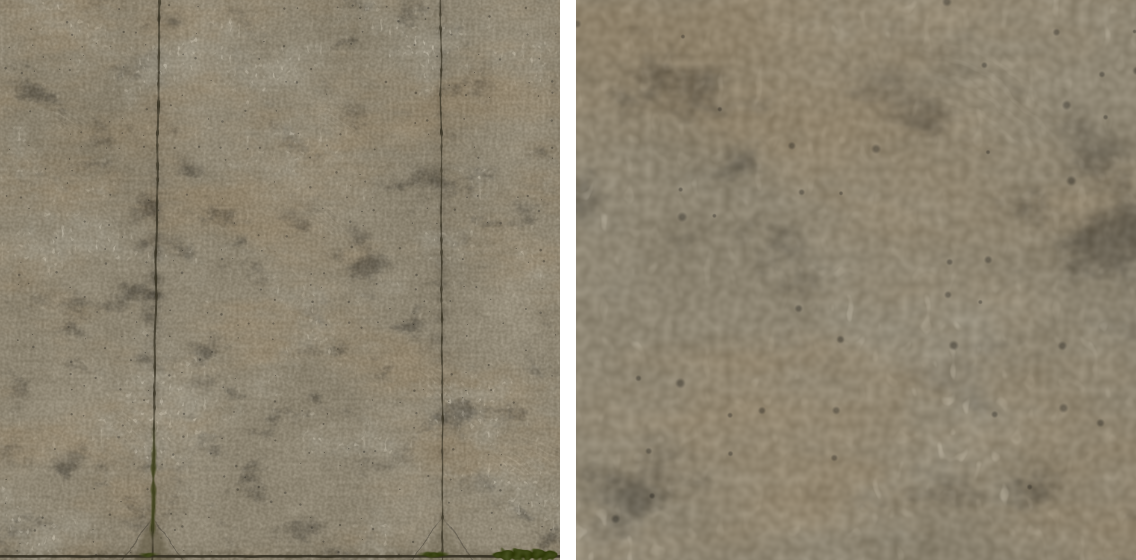
Left, the full canvas; right, a detail of the centre.
A three.js fragment shader for this texture:

```glsl
// Weathered concrete wall: two upright joints across, one floor joint along the bottom.
// Layered periodic gradient noise makes the clouds, smudges and grain; distances to
// the joints place the dark gaps, grime, corner cracks and moss.
varying vec2 vUv;

float hash(vec2 p) {
  return fract(sin(dot(p, vec2(127.1, 311.7))) * 43758.5);
}

float corner(vec2 cell, vec2 offset, vec2 period, float seed) {
  float angle = 6.2832 * hash(mod(cell, period) + seed * 17.3);
  return dot(vec2(cos(angle), sin(angle)), offset);
}

// Gradient noise that wraps after one canvas; period is its cells across and up.
float noise(vec2 uv, vec2 period, float seed) {
  vec2 p = uv * period, i = floor(p), f = p - i;
  vec2 s = f * f * f * (f * (f * 6.0 - 15.0) + 10.0);
  vec2 e = vec2(1.0, 0.0);
  float low = mix(corner(i, f, period, seed), corner(i + e, f - e, period, seed), s.x);
  float high = mix(corner(i + e.yx, f - e.yx, period, seed), corner(i + 1.0, f - 1.0, period, seed), s.x);
  return mix(low, high, s.y);
}

float fbm(vec2 uv, vec2 period, float seed) {
  float sum = 0.0, amp = 0.6;
  for (int i = 0; i < 5; i++) {
    sum += amp * noise(uv, period, seed + float(i));
    period *= 2.0;
    amp *= 0.6;
  }
  return sum;
}

// Clouded cement with pale bloom, ochre tint and dark smudges.
vec3 concrete(vec2 uv) {
  float cloud = fbm(uv, vec2(4.0, 5.0), 1.0);
  float fine = fbm(uv, vec2(24.0, 28.0), 8.0);
  vec2 warped = uv + 0.012 * vec2(noise(uv, vec2(12.0), 3.0), noise(uv, vec2(12.0), 4.0));
  float smudge = fbm(warped, vec2(10.0, 14.0), 15.0);
  vec3 color = vec3(0.553, 0.52, 0.447) + 0.055 * cloud + 0.035 * noise(uv, vec2(7.0, 2.0), 21.0);

  float ochre = smoothstep(-0.05, 0.5, fbm(uv, vec2(3.0, 7.0), 25.0) + 0.15 * uv.y);
  color = mix(color, vec3(0.60, 0.52, 0.40), 0.4 * ochre);
  float bloom = smoothstep(0.0, 0.5, fbm(uv, vec2(5.0, 6.0), 31.0) + 0.35 * fine);
  color = mix(color, vec3(0.63, 0.61, 0.55), 0.5 * bloom);
  float stain = smoothstep(0.05, 0.5, smudge + 0.3 * fine) * smoothstep(-0.25, 0.2, -cloud);
  color *= 1.0 - 0.26 * stain;

  // Sand grain, upright brush marks and pale flecks.
  color += 0.065 * noise(uv, vec2(190.0), 41.0) + 0.035 * noise(uv, vec2(150.0, 28.0), 42.0);
  color += 0.025 * noise(uv, vec2(16.0, 80.0), 43.0);
  color += 0.09 * smoothstep(0.25, 0.5, noise(uv, vec2(130.0, 90.0), 44.0)) * (0.3 + bloom);
  return color;
}

void main() {
  vec2 uv = vUv;
  vec3 color = concrete(uv);
  vec3 gapColor = vec3(0.23, 0.21, 0.15);
  float rough = noise(uv, vec2(90.0), 51.0);
  float patchy = fbm(uv, vec2(18.0, 22.0), 55.0);

  // Curved trowel scratches in scattered groups.
  for (int i = 0; i < 7; i++) {
    float k = float(i);
    vec2 p = uv - vec2(hash(vec2(k, 2.0)), 0.15 + 0.75 * hash(vec2(k, 5.0)));
    float a = 0.4 + 0.6 * hash(vec2(k, 9.0));
    p = vec2(cos(a) * p.x - sin(a) * p.y, sin(a) * p.x + cos(a) * p.y);
    float stripe = sin(600.0 * (p.y + 3.0 * p.x * p.x) + 6.0 * patchy);
    color += 0.028 * smoothstep(0.3, 1.0, stripe) * exp(-dot(p * p, vec2(500.0, 1600.0)));
  }

  // Sparse round pits, one chance per cell.
  vec2 cell = floor(uv * 44.0);
  vec2 pit = fract(uv * 44.0) - 0.25 - 0.5 * vec2(hash(cell), hash(cell + 7.0));
  float pitSize = 0.04 + 0.06 * hash(cell + 13.0);
  color *= 1.0 - 0.28 * step(0.8, hash(cell + 19.0)) * (1.0 - smoothstep(pitSize * 0.4, pitSize * 1.6, length(pit)));

  // Paired smudges beside the left joint.
  for (int i = 0; i < 8; i++) {
    float row = floor(float(i) / 2.0), side = mod(float(i), 2.0);
    vec2 p = uv - vec2(0.257 + 0.054 * side, 0.955 - 0.2 * row + 0.02 * hash(vec2(row, side)));
    color *= 1.0 - 0.24 * exp(-dot(p * p, vec2(4500.0, 11000.0))) * smoothstep(-0.3, 0.3, patchy);
  }

  // Upright joints: leaning ragged gap, grime, corner stain and cracks.
  for (int i = 0; i < 2; i++) {
    float right = float(i);
    float x = mix(0.272 + 0.013 * uv.y, 0.7905 - 0.0035 * uv.y, right);
    float dx = uv.x - x - 0.0025 * noise(vec2(right * 0.37, uv.y), vec2(5.0, 14.0), 61.0);
    float d = abs(dx);
    float wear = noise(vec2(right * 0.37, uv.y), vec2(5.0, 45.0), 63.0);
    float middle = (1.0 - right) * exp(-60.0 * pow(uv.y - 0.53, 2.0));
    float halfWidth = 0.0011 + 0.0004 * (1.0 - right) + 0.0016 * max(wear + rough, 0.0);
    color *= 1.0 - (0.14 + 0.22 * middle) * exp(-d / 0.009) * smoothstep(-0.4, 0.4, patchy + wear);
    float corners = 1.0 - smoothstep(-0.008, 0.008, d + 0.4 * uv.y - 0.033 + 0.012 * patchy);
    color = mix(color, vec3(0.37, 0.34, 0.25), corners * mix(0.5, 0.2, right));
    float crack = abs(d - 0.7 * (0.078 - uv.y) + 0.008 * patchy);
    color *= 1.0 - 0.22 * (1.0 - smoothstep(0.0004, 0.0025, crack)) * (1.0 - smoothstep(0.055, 0.078, uv.y));
    float gap = 1.0 - smoothstep(halfWidth - 0.0008, halfWidth + 0.0012, d);
    color = mix(color, gapColor, gap * clamp(0.74 + 0.5 * wear + 0.15 * middle, 0.0, 1.0));
    float mossy = (1.0 - right) * smoothstep(0.03, 0.07, uv.y) * (1.0 - smoothstep(0.16, 0.26, uv.y));
    color = mix(color, vec3(0.25, 0.27, 0.10), 0.75 * mossy * (1.0 - smoothstep(0.001, 0.006, d - 0.005 * wear)));
  }

  // Floor joint with soil, then moss thickest at the right.
  float above = uv.y - 0.0065 - 0.001 * noise(uv, vec2(30.0, 1.0), 71.0);
  color = mix(color, vec3(0.33, 0.30, 0.22), 0.65 * exp(-abs(above) / 0.007) * smoothstep(-0.35, 0.3, patchy + rough));
  color = mix(color, gapColor * 0.85, 0.9 * (1.0 - smoothstep(0.0012, 0.0034, abs(above))));
  float growth = smoothstep(0.87, 0.90, uv.x) * (1.0 - smoothstep(0.985, 1.0, uv.x));
  growth += 0.5 * exp(-1500.0 * pow(uv.x - 0.775, 2.0)) + 0.35 * exp(-3000.0 * pow(uv.x - 0.265, 2.0));
  float moss = 1.0 - smoothstep(-0.002, 0.003, abs(above - 0.003) - 0.009 * growth - 0.009 * rough * growth);
  color = mix(color, vec3(0.22, 0.26, 0.07) + 0.1 * rough, moss * smoothstep(0.05, 0.4, growth));

  gl_FragColor = vec4(color, 1.0);
}
```
